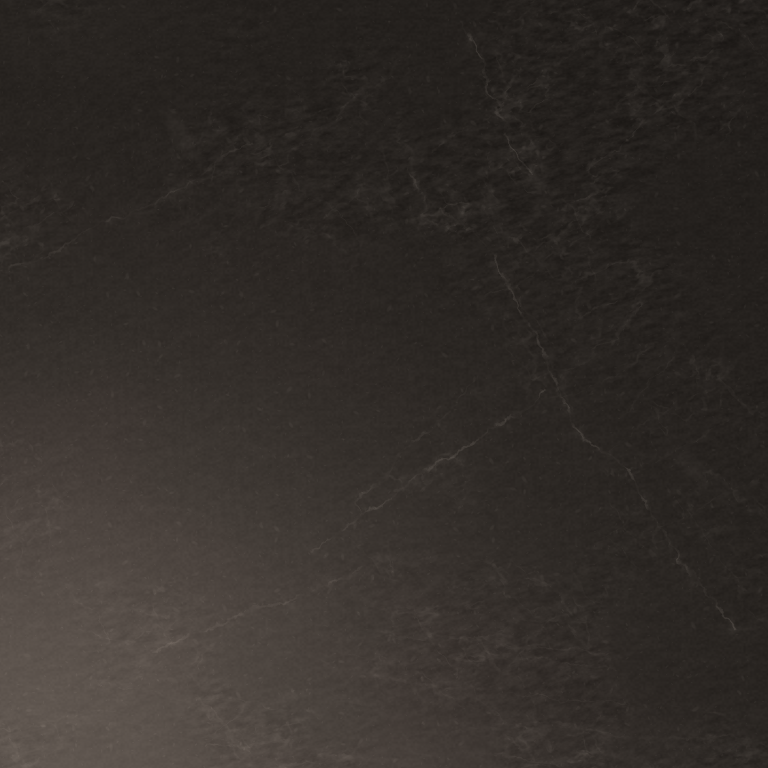
This texture is drawn by a three.js fragment shader. Its source:

```glsl
// Dark honed stone under a soft warm glow from the lower left.
// Warped segments draw the long veins; masked ridges of fractal noise draw
// the fine wisps, and hashed cells scatter flecks over a faint grain.
varying vec2 vUv;

float hash(vec2 p) {
  return fract(sin(dot(p, vec2(127.1, 311.7))) * 43758.5453);
}

float noise(vec2 p) {
  vec2 i = floor(p), f = fract(p);
  f = f * f * (3.0 - 2.0 * f);
  return mix(mix(hash(i), hash(i + vec2(1.0, 0.0)), f.x),
             mix(hash(i + vec2(0.0, 1.0)), hash(i + 1.0), f.x), f.y);
}

float fbm(vec2 p) {
  float sum = 0.0, amp = 0.5;
  for (int i = 0; i < 5; i++) {
    sum += amp * noise(p);
    p = mat2(0.8, 0.6, -0.6, 0.8) * p * 2.03 + 7.3;
    amp *= 0.5;
  }
  return sum;
}

vec2 rotate(vec2 p, float a) {
  return vec2(cos(a) * p.x + sin(a) * p.y, cos(a) * p.y - sin(a) * p.x);
}

// Thin contour lines of the fractal noise
float ridge(vec2 p, float width) {
  return 1.0 - smoothstep(0.0, width, abs(fbm(p) - 0.48));
}

// Crack from a to b, with a crumbled halo
float vein(vec2 p, vec2 a, vec2 b, float crumble) {
  vec2 ab = b - a;
  float t = clamp(dot(p - a, ab) / dot(ab, ab), 0.0, 1.0);
  float d = length(p - a - ab * t);
  return 1.0 - smoothstep(0.0004, 0.0026, d) + crumble * exp(-d * 110.0);
}

// Soft rubbed mark, stretched along its own axis
float smudge(vec2 p, vec2 center, float angle) {
  vec2 q = rotate(p - center, angle) / vec2(0.045, 0.014);
  return (1.0 - smoothstep(0.3, 1.2, length(q))) * (0.5 + 0.5 * noise(p * 60.0));
}

// Sparse mineral specks, one candidate per cell
float flecks(vec2 p, float cells) {
  vec2 id = floor(p * cells);
  vec2 center = 0.25 + 0.5 * vec2(hash(id + 3.1), hash(id + 8.7));
  vec2 q = rotate(fract(p * cells) - center, 6.3 * hash(id + 1.9)) * vec2(0.7, 1.4);
  float size = 0.08 + 0.14 * hash(id + 5.5);
  return (1.0 - smoothstep(size * 0.3, size, length(q))) * step(0.75, hash(id));
}

void main() {
  vec2 uv = vUv;

  // Base stone, warm glow and a rosy tint where the glow fades
  vec2 fromLight = (uv - vec2(0.05, 0.03)) * vec2(0.88, 1.06);
  float cloud = fbm(uv * vec2(3.0, 5.0) + 2.0) - 0.48;
  float glow = exp(-4.2 * dot(fromLight, fromLight)) * (1.0 + 0.2 * cloud);
  vec3 color = mix(vec3(0.146, 0.131, 0.118), vec3(0.134, 0.120, 0.109), uv.x * uv.y);
  color += vec3(0.222, 0.202, 0.189) * glow;
  color += vec3(0.012, -0.003, 0.003) * glow * (1.0 - glow) * smoothstep(-0.1, 0.15, cloud + 0.05);

  // Long veins, bent by coarse noise and frayed by fine noise
  vec2 bend = vec2(noise(uv * 16.0), noise(uv * 16.0 + 40.0)) - 0.5;
  vec2 jitter = vec2(fbm(uv * 75.0), fbm(uv * 75.0 + 90.0)) - 0.48;
  vec2 p = uv + bend * 0.020 + jitter * 0.017;
  float crumble = 0.7 * smoothstep(0.48, 0.75, fbm(uv * 90.0 + 5.0));
  float strong = vein(p, vec2(0.60, 0.97), vec2(0.69, 0.78), crumble);
  strong = max(strong, vein(p, vec2(0.64, 0.66), vec2(0.76, 0.45), crumble));
  strong = max(strong, vein(p, vec2(0.76, 0.45), vec2(0.96, 0.18), crumble));
  strong = max(strong, vein(p, vec2(0.47, 0.335), vec2(0.60, 0.405), crumble));
  strong = max(strong, vein(p, vec2(0.60, 0.405), vec2(0.71, 0.49), crumble));
  float weak = vein(p, vec2(0.46, 0.355), vec2(0.63, 0.50), crumble);
  weak = max(weak, vein(p, vec2(0.46, 0.355), vec2(0.47, 0.335), crumble));
  weak = max(weak, vein(p, vec2(0.47, 0.335), vec2(0.40, 0.29), crumble));
  weak = max(weak, vein(p, vec2(0.505, 0.39), vec2(0.53, 0.365), crumble));
  weak = max(weak, vein(p, vec2(0.53, 0.77), vec2(0.64, 0.66), crumble));
  weak = max(weak, vein(p, vec2(0.0, 0.64), vec2(0.36, 0.81), crumble));
  weak = max(weak, vein(p, vec2(0.20, 0.15), vec2(0.47, 0.26), crumble));
  float broken = 0.25 + 0.75 * smoothstep(0.3, 0.65, noise(uv * 55.0));
  float marks = (strong * 0.066 + weak * 0.038) * broken;

  // Wisps: slanted in the upper part, nearly level near the bottom
  vec2 frayed = uv + jitter * 0.012;
  float patches = smoothstep(0.42, 0.64, fbm(uv * 5.5 + 11.0));
  float upper = smoothstep(0.5, 0.95, uv.y + 0.25 * uv.x);
  float lower = 1.0 - smoothstep(0.05, 0.45, uv.y);
  float slanted = ridge(rotate(frayed, 0.55) * vec2(11.0, 24.0), 0.04);
  float crossing = ridge(rotate(frayed, -0.9) * vec2(8.0, 16.0) + 31.0, 0.025);
  float level = ridge(rotate(frayed, -0.08) * vec2(7.0, 30.0) + 17.0, 0.05);
  float fibres = fbm(rotate(uv, 0.25) * vec2(70.0, 170.0)) - 0.48;
  float speckle = 0.35 + 0.65 * smoothstep(0.3, 0.7, noise(uv * 120.0));
  marks += patches * speckle * (slanted * (0.022 + 0.022 * upper) + crossing * 0.030);
  marks += level * lower * speckle * (0.012 + 0.026 * patches);
  marks += fibres * (0.030 + 0.060 * patches * max(upper, lower));

  // Paler drifts along the bottom edge and in the top left corner
  float drift = smoothstep(0.11, 0.04, uv.y + 0.12 * cloud) * smoothstep(0.25, 0.6, uv.x);
  drift += smoothstep(0.35, 0.0, length((uv - vec2(0.05, 1.0)) * vec2(1.0, 2.2)));
  marks += 0.020 * drift * (0.6 + 1.6 * cloud);

  // Smudges, flecks and fine grain
  marks += 0.030 * smudge(uv, vec2(0.237, 0.822), -1.0);
  marks += 0.028 * smudge(uv, vec2(0.90, 0.395), -0.6);
  marks += 0.030 * flecks(uv, 46.0) + 0.024 * flecks(uv + 0.37, 95.0);
  marks += 0.022 * (noise(uv * 360.0) - 0.5);

  color += marks * vec3(1.0, 0.95, 0.90);
  gl_FragColor = vec4(color, 1.0);
}
```
